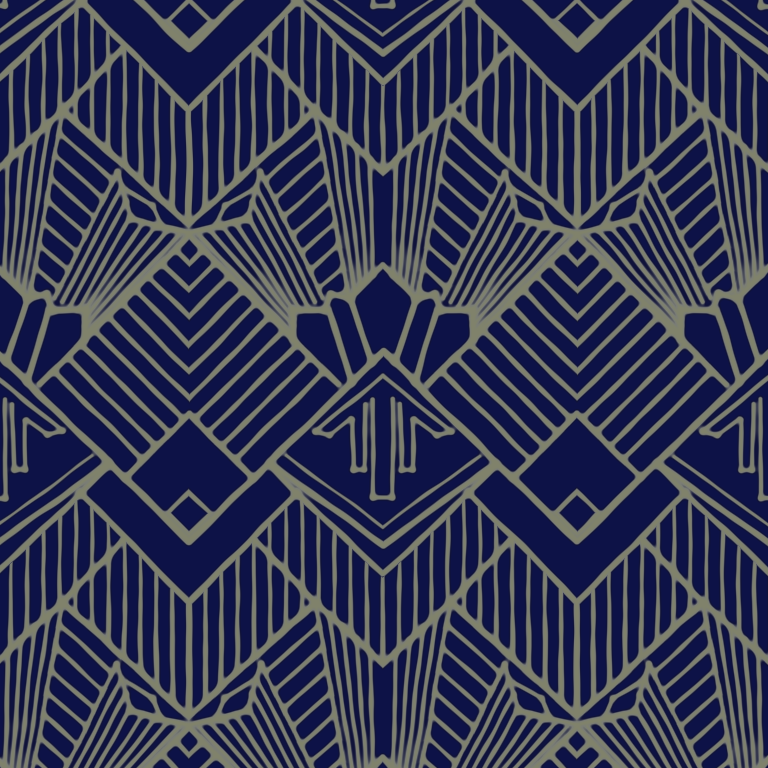
A Shadertoy shader for this pattern:

```glsl
// Art-deco lattice: fans, nested chevrons, fringes and stepped columns in olive on navy.
// One half tile is inked with line segments and clipped stripe fields, then mirrored and
// tiled; smooth unions round the joints and gradient noise gives a hand-cut wobble.

const float GRID = 768.0;                 // design units across the canvas height
const vec2  TILE = vec2(388.0, 492.0);    // size of one repeat
const float AXIS = 383.0;                 // x of a mirror axis
const float HALF_TILE = 194.0;
const float THIN = 2.2, BOLD = 3.1;       // half widths of the lines
const float FILLET = 4.5;                 // rounding where lines meet
const float WOBBLE = 1.6, SWELL = 0.8;    // edge drift and width variation
const vec3  NAVY = vec3(0.05, 0.07, 0.28), NAVY_RIM = vec3(0.06, 0.07, 0.22);
const vec3  OLIVE = vec3(0.50, 0.51, 0.42), OLIVE_RIM = vec3(0.48, 0.49, 0.46);

vec2 hashGradient(vec2 cell) {
    vec2 q = fract(cell * vec2(0.1031, 0.1130));
    q += dot(q, q.yx + 33.33);
    float angle = 6.2832 * fract((q.x + q.y) * q.x * 7.31);
    return vec2(cos(angle), sin(angle));
}

float gradientNoise(vec2 p) {
    vec2 i = floor(p), f = p - i, s = f * f * f * (f * (f * 6.0 - 15.0) + 10.0);
    vec2 e = vec2(1, 0);
    float low  = mix(dot(hashGradient(i), f), dot(hashGradient(i + e), f - e), s.x);
    float high = mix(dot(hashGradient(i + e.yx), f - e.yx), dot(hashGradient(i + 1.0), f - 1.0), s.x);
    return mix(low, high, s.y);
}

void join(inout float ink, float d) {
    float h = max(FILLET - abs(ink - d), 0.0) / FILLET;
    ink = min(ink, d) - h * h * FILLET * 0.25;
}

void stroke(inout float ink, vec2 p, vec2 a, vec2 b, float halfWidth) {
    vec2 ab = b - a, ap = p - a;
    join(ink, length(ap - ab * clamp(dot(ap, ab) / dot(ab, ab), 0.0, 1.0)) - halfWidth);
}

// Signed distance to a line running downward; positive on the larger x side
float sideOf(vec2 p, vec2 a, vec2 b) {
    vec2 ab = b - a;
    return dot(p - a, vec2(ab.y, -ab.x)) / length(ab);
}

float stripes(float x, float gap) { return abs(mod(x + 0.5 * gap, gap) - 0.5 * gap); }

// Ink distance in the half tile: x from the column axis, y downward
float motif(vec2 p) {
    float ink = 1e3;
    float rise = p.y - p.x, fall = p.y + p.x;

    // Hanging fringe between two zigzags
    float top = 2.0 + 0.97 * abs(p.x - 86.0), hem = 110.0 + 0.91 * abs(p.x - 68.0);
    float weight = mix(1.9, 2.8, smoothstep(60.0, 210.0, p.y)) + smoothstep(186.0, 194.0, p.x);
    join(ink, max(stripes(p.x, HALF_TILE / 12.0) - weight, 0.7 * max(top - p.y, p.y - hem)));
    join(ink, abs(p.y - hem) * 0.74 - BOLD);
    stroke(ink, p, vec2(68, 110), vec2(128, 48), BOLD);

    // Rungs of the leaning panel
    vec2 leafTop = vec2(68, 110), leafFoot = vec2(35, 293);
    vec2 wingTop = vec2(122, 172), wingFoot = vec2(60, 298);
    float rung = p.y - 0.9 * p.x - 49.0;
    float panel = max(-sideOf(p, leafTop, leafFoot), sideOf(p, wingTop, wingFoot));
    panel = max(panel, max(-rung, p.y - 294.0));
    join(ink, max(stripes(rung, 26.0) * 0.74 - THIN, panel));

    // Three bundles of converging fan lines
    for (int i = 0; i < 5; i++) {
        float t = float(i) / 4.0;
        stroke(ink, p, mix(leafTop, vec2(13, 160), t), mix(leafFoot, vec2(10, 275), t), THIN);
    }
    for (int i = 0; i < 4; i++) {
        float t = float(i) / 3.0;
        stroke(ink, p, mix(wingTop, vec2(135, 217), t), mix(wingFoot, vec2(83, 310), t), THIN);
        stroke(ink, p, mix(vec2(147, 224), vec2(184, 235), t), mix(vec2(89, 311), vec2(91, 333), t), THIN);
    }

    // Small leaves under the fringe
    stroke(ink, p, wingTop, vec2(136, 219), THIN);
    stroke(ink, p, vec2(136, 219), vec2(163, 226), BOLD);
    stroke(ink, p, vec2(163, 226), vec2(194, 233), BOLD);
    stroke(ink, p, vec2(131, 190), vec2(158, 206), THIN);
    stroke(ink, p, vec2(158, 206), vec2(166, 224), THIN);

    // Petals of the crown
    stroke(ink, p, vec2(0, 265), vec2(33, 298), BOLD);
    stroke(ink, p, vec2(33, 298), vec2(12, 362), BOLD);
    stroke(ink, p, vec2(33, 298), vec2(52, 294), BOLD);
    stroke(ink, p, vec2(52, 294), vec2(58, 310), BOLD);
    stroke(ink, p, vec2(54, 310), vec2(32, 382), BOLD);
    stroke(ink, p, vec2(58, 310), vec2(90, 310), BOLD);
    stroke(ink, p, vec2(90, 310), vec2(90, 340), BOLD);

    // Large diamond with nested chevrons and a plain square
    float field = max(0.707 * max(429.0 - fall, fall - 608.0), max(rise - 324.0, 56.0 - rise));
    join(ink, max(stripes(rise - 69.0, 27.0) * 0.707 - 2.6, field));
    stroke(ink, p, vec2(194, 235), vec2(45, 384), BOLD);
    stroke(ink, p, vec2(194, 414), vec2(131, 477), BOLD);
    stroke(ink, p, vec2(0, 351), vec2(194, 541), 3.6);
    join(ink, abs(abs(p.x - 194.0) + abs(p.y - 513.0) - 21.0) * 0.707 - THIN);

    // Roof, eave and stepped columns
    stroke(ink, p, vec2(0, 376), vec2(68, 431), THIN);
    stroke(ink, p, vec2(68, 431), vec2(53, 435), THIN);
    stroke(ink, p, vec2(53, 435), vec2(32, 419), THIN);
    stroke(ink, p, vec2(30, 420), vec2(30, 470), THIN);
    stroke(ink, p, vec2(30, 470), vec2(19, 470), THIN);
    stroke(ink, p, vec2(19, 470), vec2(17, 404), THIN);
    stroke(ink, p, vec2(10, 399), vec2(10, 498), THIN);
    stroke(ink, p, vec2(10, 498), vec2(0, 498), THIN);

    // Broad chevron and the lines below the columns
    stroke(ink, p, vec2(113, 463), vec2(0, 545), BOLD);
    stroke(ink, p, vec2(97, 456), vec2(0, 527), 1.6);
    stroke(ink, p, vec2(113, 465), vec2(86, 493), BOLD);
    stroke(ink, p, vec2(86, 493), vec2(194, 602), BOLD);
    stroke(ink, p, vec2(86, 493), vec2(0, 574), BOLD);
    return ink;
}

void mainImage(out vec4 fragColor, in vec2 fragCoord) {
    float unit = GRID / iResolution.y;
    vec2 p = vec2(fragCoord.x, iResolution.y - fragCoord.y) * unit;
    float swell = SWELL * gradientNoise(p / 23.0 + 7.0);
    p += WOBBLE * vec2(gradientNoise(p / 47.0), gradientNoise(p / 47.0 + 31.0));

    // Mirrored tiling; the second copy covers parts that cross the seam
    vec2 q = vec2(abs(mod(p.x - AXIS + HALF_TILE, TILE.x) - HALF_TILE), mod(p.y, TILE.y));
    float ink = min(motif(q), motif(q + vec2(0, TILE.y))) + swell;

    float rim = 1.0 - smoothstep(0.6, 2.4, abs(ink));
    float soft = max(0.75 * unit, 0.9);
    float cover = 1.0 - smoothstep(-soft, soft, ink);
    fragColor = vec4(mix(mix(NAVY, NAVY_RIM, rim), mix(OLIVE, OLIVE_RIM, rim), cover), 1.0);
}
```
